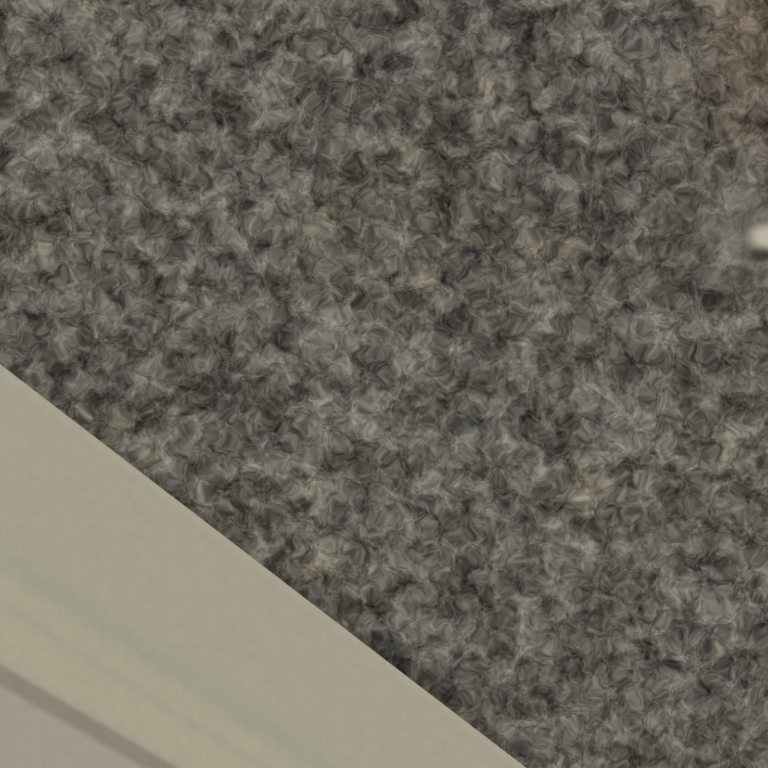
Write a three.js fragment shader that draws this texture.

```glsl
// Speckled grey-brown granite beside a pale moulded board running diagonally.
varying vec2 vUv;

const vec3 STONE = vec3(0.362, 0.348, 0.316);
const vec3 STONE_WARM = vec3(0.40, 0.335, 0.275);
const vec3 BOARD = vec3(0.640, 0.620, 0.545);
const vec3 BOARD_GREEN = vec3(0.605, 0.610, 0.535);
const vec3 BOARD_CREAM = vec3(0.665, 0.630, 0.548);
const vec3 BOARD_LOWER = vec3(0.625, 0.595, 0.540);
const vec3 GROOVE = vec3(0.525, 0.500, 0.445);
const vec3 GLINT = vec3(0.76, 0.74, 0.67);
const vec2 GLINT_POS = vec2(1.0, 0.692);
const float BOARD_EDGE = 0.526;
const float EDGE_SOFTNESS = 0.0018;
const float GRAIN_SCALE = 38.0;
const float GRAIN_CONTRAST = 0.62;

float hash(vec2 p) {
  return fract(sin(dot(p, vec2(127.1, 311.7))) * 43758.5453);
}

float noise(vec2 p) {
  vec2 i = floor(p);
  vec2 f = fract(p);
  f = f * f * (3.0 - 2.0 * f);
  return mix(mix(hash(i), hash(i + vec2(1.0, 0.0)), f.x),
             mix(hash(i + vec2(0.0, 1.0)), hash(i + vec2(1.0, 1.0)), f.x), f.y);
}

// Slowly decaying octaves keep the fine grit strong.
float fbm(vec2 p) {
  float sum = 0.0;
  float weight = 0.30;
  float total = 0.0;
  for (int i = 0; i < 4; i++) {
    sum += weight * noise(p);
    total += weight;
    weight *= 0.86;
    p = mat2(0.8, 0.6, -0.6, 0.8) * p * 2.03 + 17.3;
  }
  return sum / total;
}

// Height on the left side of the converging board line through p.
float boardLine(vec2 p) {
  return (p.y + 0.52 * p.x) / (1.0 - 0.47 * p.x);
}

float band(float x, float center, float width) {
  float d = (x - center) / width;
  return exp(-d * d);
}

vec3 granite(vec2 p, float line) {
  vec2 warp = vec2(noise(p * 60.0), noise(p * 60.0 + 41.0)) - 0.5;
  vec2 q = p + warp * 0.014;
  float grain = fbm(q * GRAIN_SCALE) - 0.5;
  float blotch = noise(p * 7.0 + 3.0) + noise(p * 16.0 + 9.0) - 1.0;
  float crevice = 1.0 - smoothstep(0.0, 0.13, abs(noise(q * 52.0 + 70.0) - 0.5));
  float light = GRAIN_CONTRAST * grain + 0.025 * blotch - 0.035 * (crevice - 0.4);
  vec3 color = STONE * (1.0 + light / STONE.g);

  // Faint mineral tints and the warm upper right corner
  float tint = noise(p * 24.0 + 55.0) - 0.5;
  color += vec3(0.014, 0.002, -0.014) * tint;
  float corner = smoothstep(0.20, 0.0, length((p - vec2(1.0, 0.96)) * vec2(1.4, 0.8)));
  color = mix(color, STONE_WARM * (1.0 + 1.2 * grain), 0.5 * corner);

  // Soft darkening along the board
  color *= 1.0 - 0.10 * exp(-max(line - BOARD_EDGE, 0.0) * 22.0);

  // Pale chip on the right border with a dark nick below it
  vec2 g = p - GLINT_POS;
  float haze = exp(-dot(g * vec2(10.0, 16.0), g * vec2(10.0, 16.0)));
  float ragged = length(g * vec2(1.0, 1.5)) + 0.012 * grain;
  float chip = smoothstep(0.036, 0.008, ragged);
  color = mix(color, vec3(0.52, 0.50, 0.45), 0.5 * haze);
  color = mix(color, GLINT, 0.9 * chip);
  vec2 nick = (p - vec2(0.992, 0.667)) * vec2(50.0, 130.0);
  return mix(color, vec3(0.22, 0.20, 0.17), 0.85 * exp(-dot(nick, nick)));
}

vec3 board(vec2 p, float line) {
  // Flat face, shallow green hollow, cream ridge, groove, lower face
  vec3 color = mix(BOARD_LOWER, BOARD_CREAM, smoothstep(0.125, 0.155, line));
  color = mix(color, BOARD, smoothstep(0.23, 0.31, line));
  color = mix(color, BOARD_GREEN, 0.75 * band(line, 0.275, 0.022));
  color = mix(color, BOARD_GREEN, 0.55 * band(line, 0.213, 0.009));
  float groove = smoothstep(0.100, 0.116, line) * smoothstep(0.140, 0.129, line);
  color = mix(color, GROOVE, 0.85 * groove);
  color *= 1.0 + 0.025 * band(line, BOARD_EDGE - 0.006, 0.008);

  // Paper-fine mottling
  float mottle = noise(p * 230.0) + noise(p * 90.0 + 12.0) - 1.0;
  return color + 0.012 * mottle;
}

void main() {
  float line = boardLine(vUv);
  float stoneMask = smoothstep(-EDGE_SOFTNESS, EDGE_SOFTNESS, line - BOARD_EDGE);
  vec3 color = mix(board(vUv, line), granite(vUv, line), stoneMask);
  gl_FragColor = vec4(color, 1.0);
}
```
